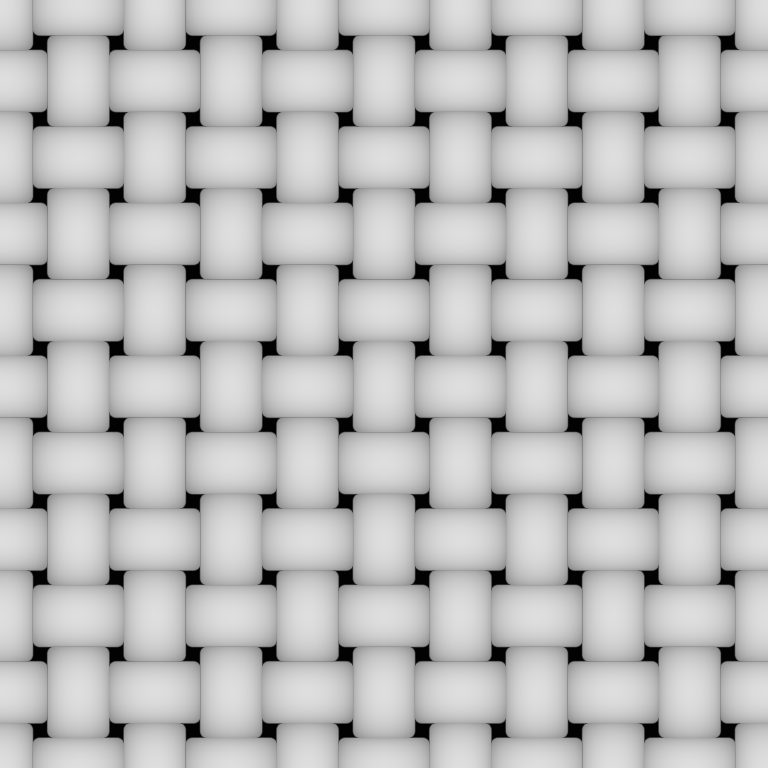
A Shadertoy shader for this texture map:

```glsl
// Plain basket weave of rounded pale grey strands over black gaps.
#define CELLS 10.05                  // strand pitches across the canvas
#define CENTER vec2(0.5, 0.4965)     // middle of one upright strand
#define HALF_WIDTH 0.408             // strand half width, in pitches
#define HALF_LENGTH 0.604            // half length of a visible strand piece
#define CORNER_RADIUS 0.10
#define TOP_SHADE 0.87               // grey at the crown of a strand
#define ROUND_DROP 0.25              // darkening down each rounded side
#define GAP_SHADE 0.008

float roundedBox(vec2 p, vec2 halfSize, float radius) {
    vec2 q = abs(p) - halfSize + radius;
    return length(max(q, 0.0)) + min(max(q.x, q.y), 0.0) - radius;
}

// Grey of one upright strand piece centred on the origin.
float strandShade(vec2 p, float edge) {
    vec2 halfSize = vec2(HALF_WIDTH, HALF_LENGTH);
    vec2 across = min(abs(p) / halfSize, 1.0);
    vec2 fall = 1.0 - sqrt(1.0 - across * across);
    float shade = TOP_SHADE - ROUND_DROP * (fall.x + fall.y);
    float dist = roundedBox(p, halfSize, CORNER_RADIUS);
    float coverage = 1.0 - smoothstep(-edge, edge, dist);
    return mix(GAP_SHADE, shade, coverage);
}

void mainImage(out vec4 fragColor, in vec2 fragCoord) {
    float size = min(iResolution.x, iResolution.y);
    vec2 canvas = (fragCoord - 0.5 * iResolution.xy) / size + 0.5;
    vec2 weave = (canvas - CENTER) * CELLS;
    float edge = CELLS / size;
    vec2 cell = floor(weave + 0.5);

    // The highest of the nearby strand pieces is visible.
    float shade = GAP_SHADE;
    for (int y = -1; y <= 1; y++) {
        for (int x = -1; x <= 1; x++) {
            vec2 id = cell + vec2(x, y);
            vec2 p = weave - id;
            bool upright = mod(id.x + id.y, 2.0) < 0.5;
            shade = max(shade, strandShade(upright ? p : p.yx, edge));
        }
    }
    fragColor = vec4(vec3(shade), 1.0);
}
```
